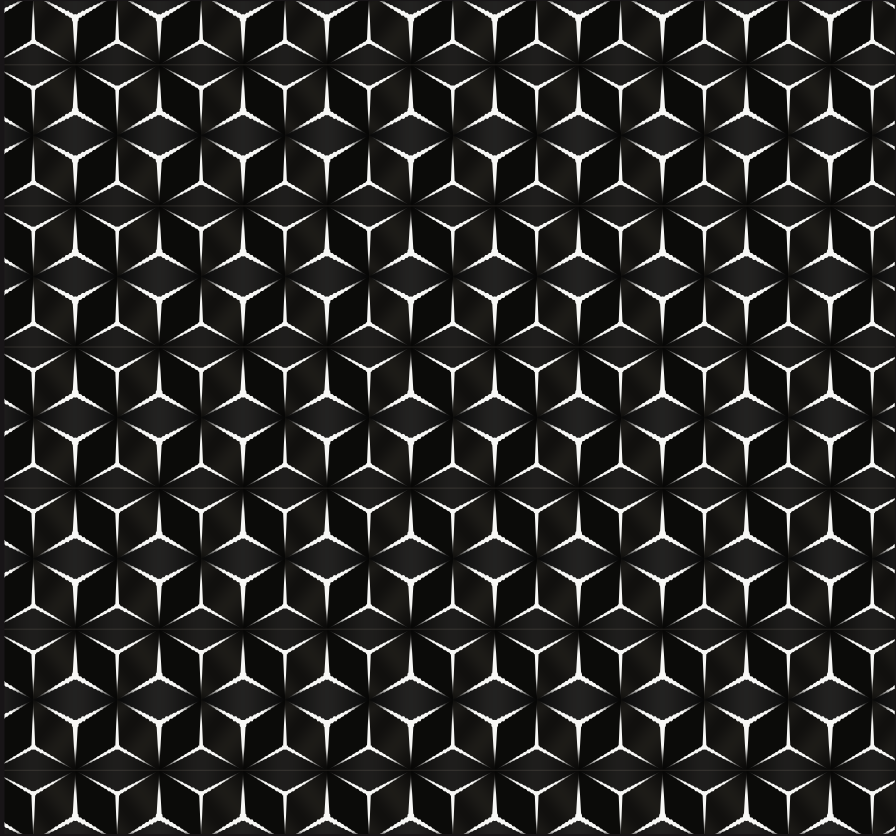
A Shadertoy shader for this pattern:

```glsl
// Black rhombus lattice with white three-armed stars that taper toward the lattice nodes

// Coverage of a spike that narrows and fades from a to b
float spike(vec2 p, vec2 a, vec2 b, float width, float ragged, float px) {
    vec2 ab = b - a;
    float t = clamp(dot(p - a, ab) / dot(ab, ab), 0.0, 1.0);
    float halfWidth = 0.5 * width * (1.0 - t);
    halfWidth += ragged * 0.006 * (sin(t * 72.0) + 0.5 * sin(t * 43.0)) * (1.0 - t);
    float cover = clamp((halfWidth - length(p - a - ab * t)) / px + 0.5, 0.0, 1.0);
    return cover * (1.0 - smoothstep(0.45, 0.97, t));
}

float disc(vec2 p, vec2 center, float radius, float px) {
    return clamp((radius - length(p - center)) / px + 0.5, 0.0, 1.0);
}

void mainImage(out vec4 fragColor, in vec2 fragCoord) {
    vec2 uv = fragCoord / iResolution.xy;
    uv.y = 1.0 - uv.y;
    float px = 10.68 / iResolution.x;

    // Fold the plane into a quarter cell, measured in cell widths
    vec2 cell = uv * vec2(10.68, 5.924) - vec2(0.897, 0.459);
    vec2 local = cell - floor(cell + 0.5);
    vec2 stretch = vec2(1.0, 1.686);
    vec2 q = abs(local);
    vec2 p = q * stretch;

    vec2 seamNode = vec2(0.0);
    vec2 midNode = vec2(0.5) * stretch;
    vec2 bigHub = vec2(0.0, 1.0 / 3.0) * stretch;
    vec2 smallHub = vec2(0.5, 1.0 / 6.0) * stretch;

    // Faces: lit or black upright rhombi, and two kinds of flat diamond
    float sheen = 0.5 + 0.5 * sin(q.x * 9.0 + q.y * 12.0 - 2.2);
    vec3 litFace = mix(vec3(0.066, 0.062, 0.055), vec3(0.112, 0.106, 0.092), sheen);
    vec3 blackFace = vec3(0.044, 0.042, 0.036);
    vec3 color = mix(litFace, blackFace, smoothstep(-px, px, local.x));

    float midGlow = 1.0 - smoothstep(0.0, 0.48, q.x);
    vec3 midFace = mix(vec3(0.055), vec3(0.135, 0.132, 0.128), midGlow);
    color = mix(color, midFace, smoothstep(-px, px, q.y - (1.0 + q.x) / 3.0));

    float seamGlow = smoothstep(0.02, 0.5, q.x);
    vec3 seamFace = mix(vec3(0.052, 0.05, 0.046), vec3(0.118, 0.115, 0.11), seamGlow);
    color = mix(color, seamFace, smoothstep(-px, px, q.x / 3.0 - q.y));

    // Darkened nodes and the hairline through every seam row
    float nodeDistance = min(length(p - seamNode), length(p - midNode));
    color *= mix(0.6, 1.0, smoothstep(0.0, 0.14, nodeDistance));
    float hairline = clamp((0.007 - p.y) / px + 0.5, 0.0, 1.0);
    color += vec3(0.085, 0.078, 0.07) * hairline;

    // Bright stars: heavy hubs in one column, fine hubs in the next
    float star = spike(p, bigHub, seamNode, 0.064, 0.0, px);
    star = max(star, spike(p, bigHub, midNode, 0.064, 1.0, px));
    star = max(star, spike(p, smallHub, midNode, 0.046, 0.0, px));
    star = max(star, spike(p, smallHub, seamNode, 0.046, 0.7, px));
    star = max(star, disc(p, bigHub - vec2(0.0, 0.02), 0.04, px));
    star = max(star, disc(p, smallHub, 0.026, px));
    color = mix(color, vec3(0.97, 0.97, 0.96), star);

    // Narrow plain margin, widest on the left
    vec2 soft = 0.5 / iResolution.xy;
    vec2 inner = smoothstep(vec2(0.005, 0.0014) - soft, vec2(0.005, 0.0014) + soft, uv);
    vec2 outer = 1.0 - smoothstep(vec2(0.9985, 0.9975) - soft, vec2(0.9985, 0.9975) + soft, uv);
    color = mix(vec3(0.095, 0.082, 0.09), color, inner.x * inner.y * outer.x * outer.y);

    fragColor = vec4(color, 1.0);
}
```
